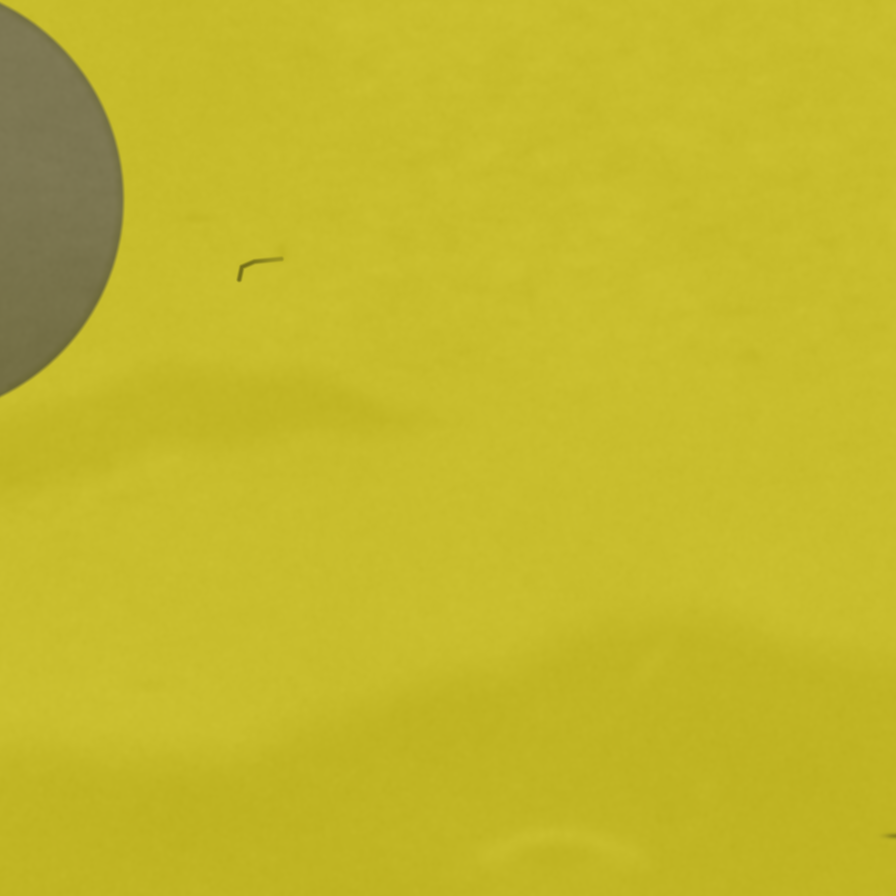
Give the GLSL for this texture, as a WebGL 2 fragment shader.

```glsl
#version 300 es
precision highp float;

#define SHADOW_YELLOW vec3(0.725, 0.680, 0.105)
#define LIGHT_YELLOW vec3(0.812, 0.770, 0.205)
#define DISK_TOP vec3(0.490, 0.468, 0.325)
#define DISK_BOTTOM vec3(0.455, 0.435, 0.270)
#define SCRATCH_COLOR vec3(0.400, 0.380, 0.080)
#define DISK_CENTER vec2(-0.106, 0.777)
#define DISK_RADIUS 0.244
#define EDGE_SOFTNESS 0.0022
#define MOTTLE_AMOUNT 0.13
#define GRAIN_AMOUNT 0.06
#define FOLD_DEPTH 0.36
#define BASE_TONE 0.70

uniform vec2 u_resolution;
out vec4 fragColor;

vec3 hash3(vec2 cell) {
    vec3 q = fract(vec3(cell.xyx) * vec3(0.1031, 0.1030, 0.0973));
    q += dot(q, q.yxz + 33.33);
    return fract((q.xxy + q.yzz) * q.zyx);
}

// Soft cellular noise: one light or dark blob scattered in each cell
float blobNoise(vec2 p) {
    vec2 cell = floor(p);
    float sum = 0.0;
    for (int j = -1; j <= 1; j++) {
        for (int i = -1; i <= 1; i++) {
            vec2 id = cell + vec2(i, j);
            vec3 rnd = hash3(id + 71.0);
            vec2 d = p - id - rnd.xy;
            float falloff = max(0.0, 1.0 - dot(d, d));
            sum += (rnd.z * 2.0 - 1.0) * falloff * falloff * falloff;
        }
    }
    return sum;
}

float smudge(vec2 p, vec2 center, vec2 radii) {
    vec2 q = (p - center) / radii;
    return exp(-dot(q, q));
}

float segmentDistance(vec2 p, vec2 a, vec2 b) {
    vec2 ab = b - a;
    return length(p - a - ab * clamp(dot(p - a, ab) / dot(ab, ab), 0.0, 1.0));
}

// Broad shaded folds of the sheet, 0 to 1
float foldShade(vec2 p) {
    float ripple = 0.006 * sin(p.x * 17.0 + 1.0) + 0.004 * sin(p.x * 41.0);
    float slopeY = 0.16 + 0.15 * smoothstep(0.2, 0.75, p.x) - 0.04 * smoothstep(0.75, 1.0, p.x);
    float lower = 1.0 - smoothstep(-0.04, 0.035, p.y - slopeY - ripple);
    float wedgeY = 0.485 + 0.065 * smoothstep(0.0, 0.2, p.x) - 0.025 * smoothstep(0.28, 0.5, p.x);
    float halfWidth = 0.046 - 0.034 * smoothstep(0.22, 0.52, p.x);
    float wedge = 1.0 - smoothstep(halfWidth - 0.022, halfWidth + 0.02, abs(p.y - wedgeY - ripple));
    wedge *= 1.0 - smoothstep(0.40, 0.54, p.x);
    return max(lower, 0.85 * wedge);
}

// Small raised creases and faint stains
float creaseTone(vec2 p) {
    vec2 q = (p - vec2(0.625, 0.03)) / vec2(0.08, 0.038);
    float ring = (length(q) - 1.0) / 0.28;
    float tone = 0.27 * exp(-ring * ring) * smoothstep(-0.3, 0.5, q.y);
    tone -= 0.10 * smudge(p, vec2(0.61, 0.045), vec2(0.04, 0.015));
    vec2 along = mat2(0.77, 0.64, -0.64, 0.77) * (p - vec2(0.727, 0.258));
    tone += 0.20 * smudge(along.yx, vec2(0.0), vec2(0.03, 0.009));
    tone += 0.10 * smudge(p, vec2(0.79, 0.115), vec2(0.012, 0.025));
    tone -= 0.22 * smudge(p, vec2(0.84, 0.60), vec2(0.016, 0.009));
    tone -= 0.16 * smudge(p, vec2(0.165, 0.236), vec2(0.026, 0.009));
    tone -= 0.22 * smudge(p, vec2(0.22, 0.757), vec2(0.020, 0.006));
    tone -= 0.28 * smudge(p, vec2(0.315, 0.72), vec2(0.008, 0.010));
    return tone;
}

float scratchMask(vec2 p, float pixel) {
    float d = segmentDistance(p, vec2(0.267, 0.688), vec2(0.270, 0.702));
    d = min(d, segmentDistance(p, vec2(0.270, 0.702), vec2(0.284, 0.708)));
    d = min(d, segmentDistance(p, vec2(0.284, 0.708), vec2(0.314, 0.711)));
    float line = 1.0 - smoothstep(0.0004, 0.0032 + pixel, d);
    float speck = smudge(p, vec2(1.0, 0.067), vec2(0.012, 0.003));
    return max(line * mix(0.85, 0.45, smoothstep(0.27, 0.315, p.x)), 0.6 * speck);
}

void main() {
    vec2 p = gl_FragCoord.xy / u_resolution;
    float pixel = 1.0 / min(u_resolution.x, u_resolution.y);

    // Horizontal mottling, strongest in the upper right
    float rough = smoothstep(0.2, 0.4, p.x) * smoothstep(0.5, 0.7, p.y);
    rough = max(rough, 0.9 * smudge(p, vec2(0.1, 0.44), vec2(0.13, 0.05)));
    float mottle = 0.6 * blobNoise(p * vec2(24.0, 46.0)) + 0.5 * blobNoise(p * vec2(52.0, 88.0) + 9.0);
    float clouds = blobNoise(p * vec2(5.0, 8.0) + 3.0);
    float grain = blobNoise(p * 170.0) + 0.6 * blobNoise(p * 90.0 + 5.0);

    // Tone of the yellow sheet
    float tone = BASE_TONE - FOLD_DEPTH * foldShade(p) + creaseTone(p);
    tone += MOTTLE_AMOUNT * mix(0.3, 1.0, rough) * mottle + 0.06 * clouds + GRAIN_AMOUNT * grain;
    tone -= 0.13 * smudge(p, vec2(0.2, 0.93), vec2(0.17, 0.15));
    tone += 0.08 * smudge(p, vec2(0.1, 0.22), vec2(0.22, 0.06));
    vec3 color = mix(SHADOW_YELLOW, LIGHT_YELLOW, tone);
    color = mix(color, SCRATCH_COLOR, scratchMask(p, pixel));

    // Grey disk with a slightly darker rim
    float d = length(p - DISK_CENTER) - DISK_RADIUS;
    vec3 disk = mix(DISK_BOTTOM, DISK_TOP, smoothstep(0.57, 0.85, p.y));
    disk += 0.006 * grain + 0.008 * mottle;
    disk -= vec3(0.035, 0.03, 0.06) * smoothstep(-0.012, 0.0, d);
    float soft = EDGE_SOFTNESS + 0.5 * pixel;
    color = mix(disk, color, smoothstep(-soft, soft, d));

    fragColor = vec4(color, 1.0);
}
```
